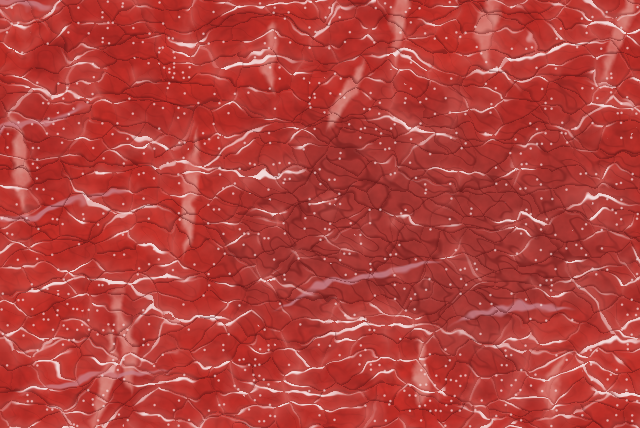
Give the GLSL for this texture, as a Shadertoy shader.

```glsl
const vec3 FRESH_RED  = vec3(0.745, 0.180, 0.150);
const vec3 DEEP_RED   = vec3(0.630, 0.150, 0.140);
const vec3 DULL_RED   = vec3(0.620, 0.215, 0.200);
const vec3 CRACK_RED  = vec3(0.370, 0.080, 0.080);
const vec3 BLUSH_PINK = vec3(0.830, 0.400, 0.370);
const vec3 FAT_PINK   = vec3(0.870, 0.610, 0.570);
const vec3 SILVER     = vec3(0.780, 0.520, 0.560);
const vec3 GLOSS      = vec3(0.960, 0.880, 0.880);

const vec2 LARGE_CELLS = vec2(5.5, 8.5);
const vec2 SMALL_CELLS = vec2(13.0, 20.0);
const float LARGE_SEAM = 0.0062;
const float SMALL_SEAM = 0.0040;
const vec2 DULL_CENTRE = vec2(1.02, 0.47);
const vec2 GRAIN_DIR = vec2(0.83, -0.56);
const int STREAKS = 11;
const int VEINS = 6;

vec2 hash22(vec2 p) {
    vec3 q = fract(p.xyx * vec3(0.1031, 0.1030, 0.0973));
    q += dot(q, q.yzx + 33.33);
    return fract((q.xx + q.yz) * q.zy);
}

float corner(vec2 cell, vec2 offset) {
    return dot(hash22(cell) * 2.0 - 1.0, offset);
}

float gradientNoise(vec2 p) {
    vec2 i = floor(p), f = p - i, o = vec2(1.0, 0.0);
    vec2 u = f * f * f * (f * (f * 6.0 - 15.0) + 10.0);
    return mix(mix(corner(i, f), corner(i + o, f - o), u.x),
               mix(corner(i + o.yx, f - o.yx), corner(i + o.xx, f - o.xx), u.x), u.y);
}

float fbm(vec2 p) {
    float sum = 0.0, amp = 0.6;
    for (int i = 0; i < 4; i++) {
        sum += amp * gradientNoise(p);
        p = mat2(1.6, 1.2, -1.2, 1.6) * p + 7.3;
        amp *= 0.5;
    }
    return sum;
}

// Voronoi: x = distance to the nearest border, yz = border normal
vec3 cellBorder(vec2 p) {
    vec2 base = floor(p), nearest = vec2(0.0);
    float best = 9.0;
    for (int k = 0; k < 9; k++) {
        vec2 g = base + vec2(k % 3 - 1, k / 3 - 1);
        vec2 r = g + hash22(g) - p;
        if (dot(r, r) < best) { best = dot(r, r); nearest = r; }
    }
    vec3 border = vec3(9.0, 0.0, 1.0);
    for (int k = 0; k < 25; k++) {
        vec2 g = base + vec2(k % 5 - 2, k / 5 - 2);
        vec2 r = g + hash22(g) - p, d = r - nearest;
        if (dot(d, d) < 0.0001) continue;
        vec2 n = normalize(d);
        float e = dot(0.5 * (r + nearest), n);
        if (e < border.x) border = vec3(e, n);
    }
    return border;
}

// Seams: dark on the upper lip, blushed around, wet gloss on the lower lip
vec3 addSeams(vec3 col, vec2 p, vec2 scale, float width, float cover, float px) {
    vec3 b = cellBorder(p * scale);
    float e = b.x / length(b.yz * scale);
    float mask = smoothstep(-0.08, 0.28, gradientNoise(p * scale * 0.9 + 4.7) + cover);
    float lit = smoothstep(0.15, 0.75, b.z);
    float crack = 1.0 - smoothstep(0.0, width + px, e);
    col = mix(col, CRACK_RED, 0.5 * crack * smoothstep(-0.2, 0.7, -b.z));
    col = mix(col, BLUSH_PINK, 0.6 * mask * exp(-e / (3.0 * width)));
    float thick = width * mask * (0.6 + 1.1 * gradientNoise(p * 45.0));
    float line = 1.0 - smoothstep(thick - px, thick + px, abs(e - 0.6 * width));
    return mix(col, GLOSS, 0.95 * line * lit * mask);
}

void mainImage(out vec4 fragColor, in vec2 fragCoord) {
    float px = 1.0 / iResolution.y;
    float aspect = iResolution.x * px;
    vec2 p = fragCoord * px;
    vec2 fine = vec2(gradientNoise(p * 30.0), gradientNoise(p * 30.0 + 17.0));
    vec2 w = p + 0.07 * vec2(fbm(p * 5.0), fbm(p * 5.0 + 31.0)) + 0.012 * fine;

    // Muscle colour with a duller patch
    float reach = length((p - DULL_CENTRE) * vec2(0.9, 1.5)) + 0.35 * fbm(p * 4.0);
    float dull = 1.0 - smoothstep(0.22, 0.62, reach);
    vec3 col = mix(DEEP_RED, FRESH_RED, clamp(0.65 + 1.3 * fbm(p * 5.0 + 9.0), 0.0, 1.0));
    col = mix(col, DULL_RED, 0.85 * dull);
    col *= 1.0 + 0.16 * fbm(p * 40.0) + 0.12 * fbm(w * 14.0);
    col = mix(col, BLUSH_PINK, 0.4 * smoothstep(0.12, 0.5, fbm(w * vec2(11.0, 7.0) + 3.0)));

    // Fine slanted creases
    vec2 grain = vec2(dot(w, GRAIN_DIR), dot(w, vec2(-GRAIN_DIR.y, GRAIN_DIR.x)));
    float crease = 1.0 - smoothstep(0.0, 0.07, abs(gradientNoise(grain * vec2(13.0, 30.0))));
    col = mix(col, CRACK_RED, crease * (0.12 + 0.3 * dull));

    // Steep streaks of fat
    for (int i = 0; i < STREAKS; i++) {
        vec2 h = hash22(vec2(i, 7)), k = hash22(vec2(i, 23));
        vec2 q = w - vec2((float(i) + h.x) / float(STREAKS) * aspect, h.y);
        vec2 dir = normalize(vec2(0.6 * k.x - 0.1, 1.0));
        float along = dot(q, dir) / mix(0.05, 0.17, k.y);
        float across = abs(q.x * dir.y - q.y * dir.x) + 0.012 * fbm(p * 25.0);
        float width = 0.017 * (1.0 - along * along);
        float fat = 1.0 - smoothstep(width - 0.008, width + 0.008, across);
        vec3 tint = mix(BLUSH_PINK, FAT_PINK, clamp(0.7 + 1.5 * fbm(p * 22.0), 0.0, 1.0));
        col = mix(col, tint, 0.85 * fat * smoothstep(-0.006, 0.008, width));
    }

    // Long bowed silver veins
    for (int i = 0; i < VEINS; i++) {
        vec2 h = hash22(vec2(i, 41)), k = hash22(vec2(i, 59));
        vec2 q = w - vec2(h.x * aspect, (float(i) + h.y) / float(VEINS));
        float bow = q.y - mix(-0.15, 0.6, k.x) * q.x + 0.7 * q.x * q.x;
        float width = 0.006 * (1.0 - pow(q.x / mix(0.12, 0.26, k.y), 2.0));
        float vein = 1.0 - smoothstep(width - px, width + 2.0 * px, abs(bow));
        col = mix(col, SILVER, 0.8 * vein * smoothstep(0.0, 0.003, width));
    }

    // Wet seams, denser near the bottom
    float wet = 0.1 * (1.0 - smoothstep(0.1, 0.4, p.y));
    col = addSeams(col, w, LARGE_CELLS, LARGE_SEAM, 0.04 + wet - 0.08 * dull, px);
    col = addSeams(col, w + 5.0, SMALL_CELLS, SMALL_SEAM, wet - 0.06 * dull, px);

    // Scattered glints
    vec2 cell = floor(p * 85.0), seed = hash22(cell + 3.0);
    float spot = length(fract(p * 85.0) - 0.3 - 0.4 * hash22(cell)) / 85.0;
    float glint = 1.0 - smoothstep(0.001, 0.001 + 1.5 * px, spot);
    float chance = 0.05 + 0.25 * max(0.0, gradientNoise(p * 6.0) + wet);
    col = mix(col, GLOSS, 0.7 * glint * step(seed.x, chance));

    fragColor = vec4(clamp(col, 0.0, 1.0), 1.0);
}
```
